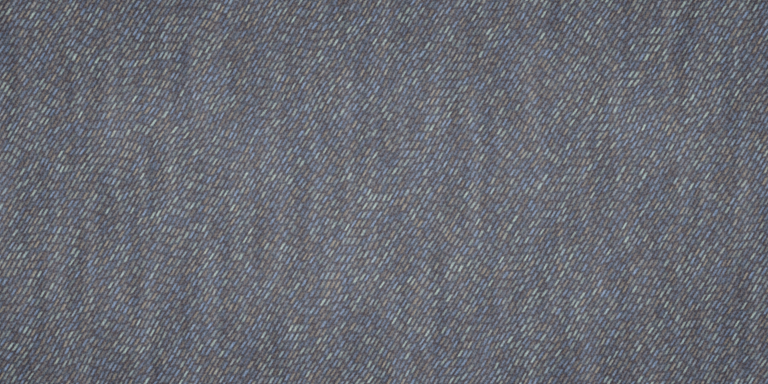
Give the GLSL for this texture, as a Shadertoy shader.

```glsl
// Worn blue-grey denim: fine steep twill ribs of pale stitches over dark yarn.

const float RIBS = 78.0;      // ribs per canvas height, counted sideways
const float STITCHES = 44.0;  // stitches per canvas height along a rib
const float RIB_LEAN = 0.60;  // sideways run of a rib per unit of rise

const vec3 SHADOW_PLUM = vec3(0.335, 0.315, 0.345);
const vec3 SHADOW_SLATE = vec3(0.340, 0.350, 0.390);
const vec3 THREAD_WARM = vec3(0.590, 0.570, 0.530);
const vec3 THREAD_BLUE = vec3(0.510, 0.585, 0.685);
const vec3 THREAD_PALE = vec3(0.640, 0.710, 0.690);

float hash(vec2 p) {
    vec3 q = fract(vec3(p.xyx) * 0.1031);
    q += dot(q, q.yzx + 33.33);
    return fract((q.x + q.y) * q.z);
}

// Distance to the nearest scattered point, about 0.45 on average.
float cellular(vec2 p) {
    vec2 cell = floor(p);
    float nearest = 2.0;
    for (int y = -1; y <= 1; y++) {
        for (int x = -1; x <= 1; x++) {
            vec2 id = cell + vec2(x, y);
            vec2 site = id + vec2(hash(id + 17.0), hash(id + 71.0));
            nearest = min(nearest, distance(p, site));
        }
    }
    return nearest;
}

// Layered sines that bend the ribs slightly.
float wobble(vec2 p) {
    return 0.5 * sin(p.x * 23.0 + 3.0 * sin(p.y * 9.0))
         + 0.3 * sin(p.y * 41.0 + p.x * 17.0)
         + 0.2 * sin(p.x * 97.0 - p.y * 63.0);
}

// Rib coordinates: x counts ribs, y counts stitches along them.
vec2 twill(vec2 p) {
    float across = (p.x - RIB_LEAN * p.y) * RIBS + 0.3 * wobble(p) + 100.0;
    float along = p.y * STITCHES + 7.0 * hash(vec2(floor(across), 5.0));
    return vec2(across, along);
}

// Soft-edged stitch centred in its cell.
float stitchShape(vec2 local, float width) {
    float side = 1.0 - smoothstep(0.08, width, abs(local.x));
    float ends = 1.0 - 0.8 * smoothstep(0.22, 0.52, abs(local.y));
    return side * ends;
}

vec3 threadColor(vec2 id) {
    vec3 dyed = mix(THREAD_WARM, THREAD_BLUE, smoothstep(0.1, 0.8, hash(id + 3.0)));
    return mix(dyed, THREAD_PALE, smoothstep(0.45, 1.0, hash(id + 41.0)));
}

// Broad fading: lighter middle, darker corners, upright warp streaks.
float fading(vec2 p, float aspect) {
    vec2 centred = vec2(p.x / aspect, p.y) - 0.5;
    float glow = 0.035 - 0.16 * dot(centred, centred);
    float streaks = 0.055 * (cellular(p * vec2(34.0, 4.0)) - 0.45)
                  + 0.045 * (cellular(p * vec2(13.0, 3.0) + 50.0) - 0.45);
    return glow + streaks;
}

vec3 denim(vec2 p, float aspect) {
    vec2 weave = twill(p);
    vec2 id = floor(weave);
    vec2 local = fract(weave) - 0.5;

    // Dark yarn between the ribs
    float patchTone = cellular(p * 60.0 + 9.0);
    vec3 color = mix(SHADOW_PLUM, SHADOW_SLATE, smoothstep(0.2, 0.7, patchTone));

    // Pale stitches, each with its own wear and thickness
    float wear = mix(0.45, 1.0, hash(id + 11.0));
    float width = mix(0.40, 0.50, hash(id + 29.0));
    color = mix(color, threadColor(id), wear * stitchShape(local, width));

    // Warm and cool edges of each rib
    color += vec3(-0.05, 0.0, 0.05) * local.x;

    // Fibre grain and fading
    float grain = cellular(p * 190.0) - 0.45;
    float fuzz = cellular(p * vec2(95.0, 70.0) + 30.0) - 0.45;
    color += 0.13 * grain + 0.05 * fuzz;
    return color + fading(p, aspect);
}

void mainImage(out vec4 fragColor, in vec2 fragCoord) {
    float aspect = iResolution.x / iResolution.y;
    vec2 p = fragCoord / iResolution.y;
    float quarterPixel = 0.25 / iResolution.y;

    // Four samples smooth the stitch edges
    vec3 color = vec3(0.0);
    for (int i = 0; i < 4; i++) {
        vec2 corner = vec2(i % 2, i / 2) * 2.0 - 1.0;
        color += 0.25 * denim(p + corner * quarterPixel, aspect);
    }
    fragColor = vec4(clamp(color, 0.0, 1.0), 1.0);
}
```
